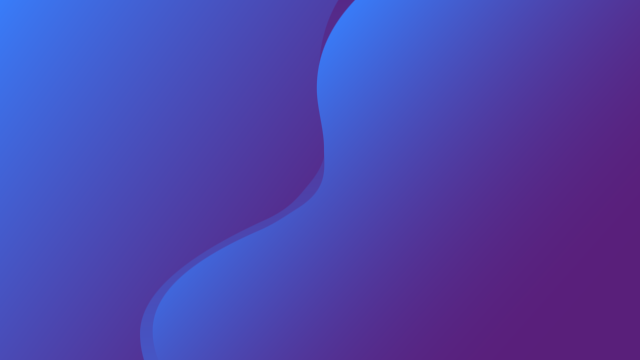
Write a Shadertoy shader that draws this background.

```glsl
// Two overlapping wavy sheets in blue-to-purple diagonal gradients.

// Shared ramp: bright blue at 0, deep purple at 1.
vec3 bluePurple(float t) {
    return mix(vec3(0.22, 0.49, 0.98), vec3(0.35, 0.12, 0.48), clamp(t, 0.0, 1.0));
}

// Smooth Hermite curve x(y); each knot holds (y, x, dx/dy).
float curveX(vec3 knots[7], float y) {
    int i = 0;
    while (i < 5 && y > knots[i + 1].x) i++;
    vec3 a = knots[i], b = knots[i + 1];
    float h = b.x - a.x;
    float u = (y - a.x) / h, v = 1.0 - u;
    return a.y * (1.0 + 2.0 * u) * v * v + b.y * (3.0 - 2.0 * u) * u * u
         + h * u * v * (a.z * v - b.z * u);
}

// Antialiased coverage of the region right of an edge.
float coverage(float d) {
    return smoothstep(-0.7, 0.7, d / fwidth(d));
}

void mainImage(out vec4 fragColor, in vec2 fragCoord) {
    // Units of canvas height, y measured down from the top.
    vec2 p = vec2(fragCoord.x, iResolution.y - fragCoord.y) / iResolution.y;

    vec3 frontKnots[7] = vec3[7](
        vec3(0.0, 0.986, -0.95), vec3(0.245, 0.88, 0.0), vec3(0.412, 0.9, 0.0),
        vec3(0.579, 0.826, -1.6), vec3(0.641, 0.718, -2.3),
        vec3(0.919, 0.424, 0.0), vec3(1.0, 0.44, 0.4));
    vec3 backKnots[7] = vec3[7](
        vec3(0.0, 0.94, -0.6), vec3(0.245, 0.884, 0.0), vec3(0.412, 0.903, 0.0),
        vec3(0.514, 0.856, -0.85), vec3(0.611, 0.736, -2.2),
        vec3(0.926, 0.389, 0.0), vec3(1.0, 0.4, 0.3));

    // Left backdrop, the thin sheet behind, then the front sheet.
    vec3 color = bluePurple(pow(dot(p, vec2(0.67, 0.497)), 0.9));
    vec3 backSheet = bluePurple(mix(0.9, 0.42, p.y));
    float ramp = 0.03 + dot(p - vec2(0.995, 0.0), vec2(1.12, 0.99));
    vec3 frontSheet = bluePurple(sin(clamp(ramp, 0.0, 1.57)));

    color = mix(color, backSheet, coverage(p.x - curveX(backKnots, p.y)));
    color = mix(color, frontSheet, coverage(p.x - curveX(frontKnots, p.y)));
    fragColor = vec4(color, 1.0);
}
```
